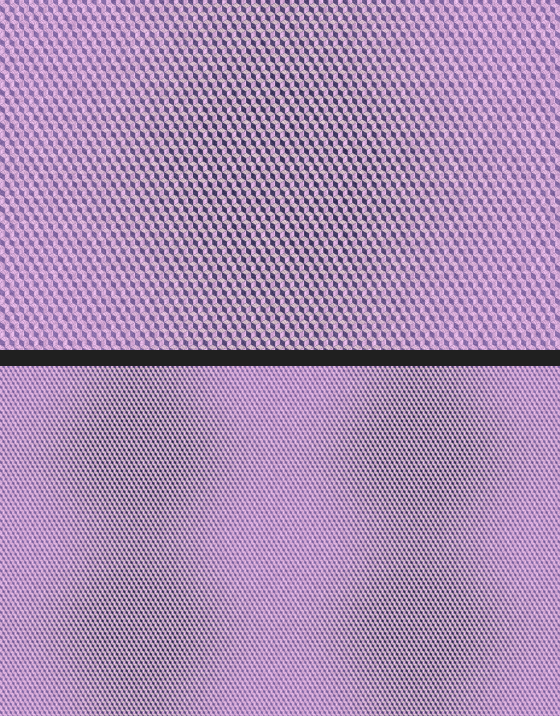
Top, the tile; bottom, the same tile 2 across and 2 down.
This pattern is drawn by a WebGL 2 fragment shader. Its source:

```glsl
#version 300 es
precision highp float;
// Tumbling-block cubes in woven lilac and indigo, darkest around the centre.

#define COLUMNS 58.0
#define ROWS 42.0          // must be even to tile
#define LINE_WIDTH 0.030   // in cube widths
#define STITCHES 4.0       // stripes per face
#define WEAVE 0.075
#define GRAIN 0.05
#define WEAR 0.02
#define FADE_INNER 0.19
#define FADE_OUTER 0.58
#define FOOTPRINT 0.65     // sampled share of a pixel
#define SAMPLES 4

uniform vec2 u_resolution;
out vec4 fragColor;

const float PI = 3.14159265;
const float ROW_STEP = 0.8660254;
const float RADIUS = 0.5773503;

const vec3 PINK = vec3(0.86, 0.68, 0.86);
const vec3 SAND = vec3(0.82, 0.73, 0.77);
const vec3 INDIGO = vec3(0.25, 0.23, 0.38);
const vec3 VIOLET = vec3(0.53, 0.42, 0.66);
const vec3 SEAM_DARK = vec3(0.40, 0.34, 0.49);
const vec3 SEAM_LIGHT = vec3(0.62, 0.50, 0.70);

float hash(vec2 p) {
    vec3 q = fract(vec3(p.xyx) * 0.1031);
    q += dot(q, q.yzx + 33.33);
    return fract((q.x + q.y) * q.z);
}

// Offset from the nearest hexagon centre
vec2 hexOffset(vec2 p) {
    vec2 period = vec2(1.0, 2.0 * ROW_STEP);
    vec2 a = mod(p, period) - 0.5 * period;
    vec2 b = mod(p - 0.5 * period, period) - 0.5 * period;
    return dot(a, a) < dot(b, b) ? a : b;
}

// Radial fade whose slope vanishes at the canvas edges, so it wraps
float radialFade(vec2 uv) {
    vec2 wrapped = sin(PI * (uv - 0.5)) * vec2(1.6, 1.0) / PI;
    return smoothstep(FADE_INNER, FADE_OUTER, length(wrapped));
}

vec3 cubePattern(vec2 uv) {
    vec2 p = uv * vec2(COLUMNS, ROWS * ROW_STEP);
    vec2 h = hexOffset(p);
    vec2 id = mod(round((p - h) / vec2(0.5, ROW_STEP)), vec2(2.0 * COLUMNS, ROWS));
    float fade = radialFade(uv);
    float side = abs(h.x);
    float topDist = (h.y - side * RADIUS) * ROW_STEP;
    bool isTop = topDist > 0.0;

    // Rhombus coordinates and colour of each face
    vec2 face = vec2(2.0 * side, side - h.y / RADIUS);
    vec3 color = PINK;
    if (isTop) {
        face = vec2(h.y / RADIUS - h.x, h.y / RADIUS + h.x);
        color = mix(SAND, PINK, fade * fade);
    } else if (h.x < 0.0) {
        color = mix(INDIGO, VIOLET, fade);
    }

    // Woven stripes, broken into stitches on the dark face
    float weave = sin(2.0 * PI * STITCHES * face.x);
    if (!isTop && h.x < 0.0) weave *= sin(2.0 * PI * STITCHES * face.y);
    vec2 thread = mod(floor(uv * vec2(COLUMNS, ROWS) * 8.0), vec2(COLUMNS, ROWS) * 8.0);
    color += WEAVE * weave + GRAIN * (2.0 * hash(thread) - 1.0);
    color += WEAR * (2.0 * hash(id + (isTop ? 7.0 : 0.0)) - 1.0);

    // Seams around and between the faces
    float outer = 0.5 - max(side, dot(abs(h), vec2(0.5, ROW_STEP)));
    float inner = isTop ? topDist : min(side, -topDist);
    float seam = 1.0 - smoothstep(0.7, 1.3, min(outer, inner) / LINE_WIDTH);
    return mix(color, mix(SEAM_DARK, SEAM_LIGHT, fade), 0.7 * seam);
}

void main() {
    // Average a grid of samples inside the pixel for smooth edges
    vec3 sum = vec3(0.0);
    for (int y = 0; y < SAMPLES; y++) {
        for (int x = 0; x < SAMPLES; x++) {
            vec2 jitter = ((vec2(x, y) + 0.5) / float(SAMPLES) - 0.5) * FOOTPRINT;
            sum += cubePattern((gl_FragCoord.xy + jitter) / u_resolution);
        }
    }
    fragColor = vec4(sum / float(SAMPLES * SAMPLES), 1.0);
}
```
